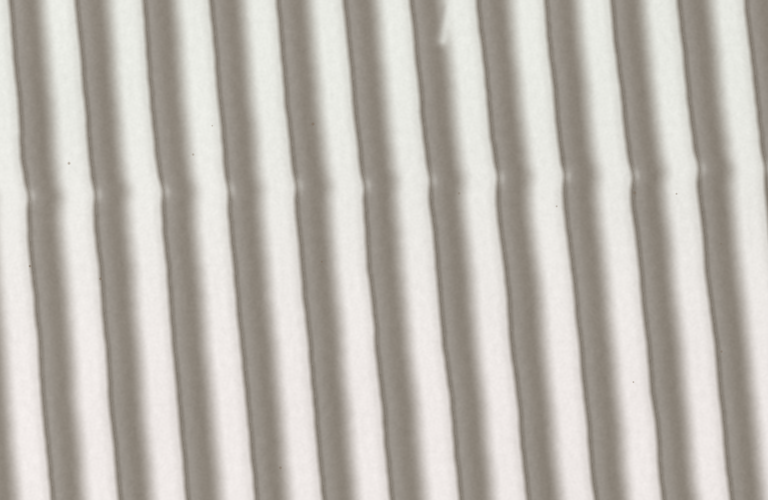
This texture is drawn by a Shadertoy shader. Its source:

```glsl
const vec3 PAPER_COOL = vec3(0.915, 0.920, 0.895);
const vec3 PAPER_WARM = vec3(0.940, 0.918, 0.908);
const vec3 VALLEY = vec3(0.545, 0.515, 0.475);
const vec3 VALLEY_LIP = vec3(0.605, 0.580, 0.548);
const vec3 CREASE = vec3(0.47, 0.44, 0.40);
const vec3 SPECK = vec3(0.50, 0.43, 0.36);

vec2 hash2(vec2 p) {
    vec3 q = fract(p.xyx * vec3(0.1031, 0.1030, 0.0973));
    q += dot(q, q.yzx + 33.33);
    return fract((q.xx + q.yz) * q.zy);
}

float cornerSlope(vec2 cell, vec2 offset) {
    return dot(hash2(cell) * 2.0 - 1.0, offset);
}

float gradientNoise(vec2 p) {
    vec2 i = floor(p), f = fract(p), e = vec2(0.0, 1.0);
    vec2 w = f * f * f * (f * (f * 6.0 - 15.0) + 10.0);
    return mix(mix(cornerSlope(i, f), cornerSlope(i + e.yx, f - e.yx), w.x),
               mix(cornerSlope(i + e.xy, f - e.xy), cornerSlope(i + e.yy, f - e.yy), w.x), w.y);
}

float segmentDistance(vec2 p, vec2 a, vec2 b) {
    vec2 ab = b - a;
    return length(p - a - ab * clamp(dot(p - a, ab) / dot(ab, ab), 0.0, 1.0));
}

// Ridge coordinate: whole numbers lie on the sharp right edges
float ridgeCoord(vec2 p) {
    float down = 1.0 - p.y;
    float firstEdge = mix(0.156, 0.242, down);
    float pitch = mix(0.1338, 0.1360, down);
    return (p.x - firstEdge) / pitch;
}

// Height above a faint pressed seam that crosses all the ridges
float seamOffset(vec2 p) {
    return p.y - mix(0.605, 0.665, p.x / 1.536) - 0.012 * gradientNoise(vec2(p.x * 9.0, 4.0));
}

// Light on one ridge: soft rise on the left, sharp drop on the right
float ridgeLight(float f, float softness) {
    float rise = smoothstep(0.29, 0.63, f);
    float shoulder = 1.0 - 0.16 * smoothstep(0.78, 0.95, f);
    float drop = 1.0 - smoothstep(0.925 - softness, 1.0, f);
    return rise * shoulder * drop;
}

vec3 ridgeColor(float f, vec3 paper, float softness) {
    vec3 valley = mix(VALLEY_LIP, VALLEY, smoothstep(0.06, 0.27, f));
    vec3 color = mix(valley, paper, ridgeLight(f, softness));
    float creaseDistance = abs(fract(f + 0.49) - 0.5);
    return mix(color, CREASE, 0.5 * (1.0 - smoothstep(0.0, 0.04 + softness, creaseDistance)));
}

// Small rubbed spots along the seam, next to each sharp edge
float seamRub(float f, float offset) {
    float across = (fract(f + 0.5) - 0.53) / 0.05;
    float along = offset / 0.016;
    return exp(-across * across - along * along);
}

// Raised scrape: a lit streak with a shadow on its left
vec3 addScrape(vec3 color, vec2 p, vec2 top, vec2 bottom) {
    float shadow = exp(-pow(segmentDistance(p, top, bottom) / 0.009, 2.0));
    vec2 shift = vec2(0.015, 0.004);
    float lit = exp(-pow(segmentDistance(p, top + shift, bottom + shift) / 0.010, 2.0));
    color = mix(color, VALLEY_LIP, 0.35 * shadow);
    return mix(color, PAPER_COOL, 0.65 * lit);
}

vec3 addSpecks(vec3 color, vec2 p, float aspect, float pixel) {
    for (int i = 0; i < 16; i++) {
        vec2 seed = vec2(float(i) * 3.7 + 1.0, 8.3);
        vec2 center = hash2(seed) * vec2(aspect, 1.0);
        vec2 traits = hash2(seed + 41.0);
        float radius = mix(0.0012, 0.0034, traits.x * traits.x);
        float cover = 1.0 - smoothstep(radius - pixel, radius + pixel, length(p - center));
        color = mix(color, SPECK, cover * mix(0.25, 0.75, traits.y));
    }
    return color;
}

void mainImage(out vec4 fragColor, in vec2 fragCoord) {
    vec2 p = fragCoord / iResolution.y;
    float aspect = iResolution.x / iResolution.y;
    float pixel = 1.0 / iResolution.y;

    // Uneven edges, with a slight sideways step at the seam
    float seam = seamOffset(p);
    float wobble = 0.035 * gradientNoise(p * vec2(5.0, 8.0))
                 + 0.014 * gradientNoise(p * vec2(9.0, 31.0));
    float seamStep = 0.035 * exp(-pow(seam / 0.022, 2.0));
    float f = fract(ridgeCoord(p) + wobble - seamStep);

    // Corrugated sheet
    vec3 paper = mix(PAPER_WARM, PAPER_COOL, smoothstep(0.15, 0.9, p.y));
    vec3 color = ridgeColor(f, paper, pixel / 0.135);
    color = mix(color, paper, 0.35 * seamRub(f, seam));
    color = addScrape(color, p, vec2(0.887, 0.985), vec2(0.872, 0.915));
    color = addSpecks(color, p, aspect, pixel);

    // Paper fibre and broad tone changes
    float grain = 0.020 * gradientNoise(p * 150.0) + 0.022 * gradientNoise(p * vec2(75.0, 55.0));
    float tone = 0.018 * gradientNoise(p * 4.0 + 17.0) - 0.012 * (p.x / aspect - 0.5);
    fragColor = vec4(clamp(color + grain + tone, 0.0, 1.0), 1.0);
}
```
